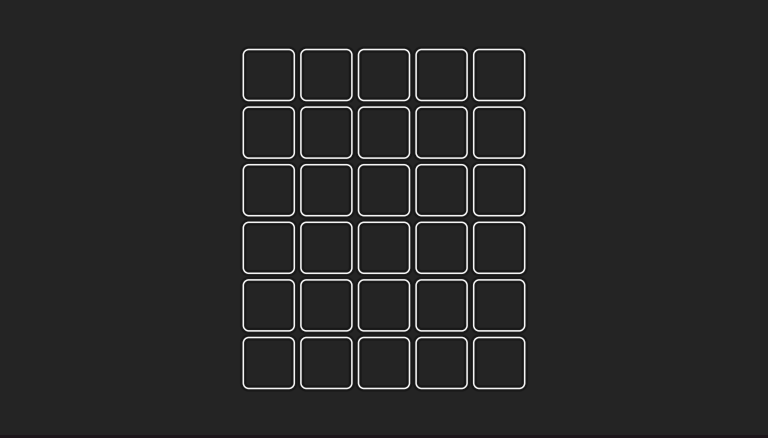
A Shadertoy shader for this pattern:

```glsl
const vec3 CHARCOAL = vec3(0.142);
const vec3 SHADE = vec3(0.08);
const vec3 OUTLINE = vec3(0.96);
const vec3 FOOTER = vec3(0.115, 0.085, 0.105);

const vec2 GRID = vec2(5.0, 6.0);
const float PITCH = 0.1315;
const float HALF_TILE = 0.0582;
const float CORNER = 0.0128;
const float HALF_STROKE = 0.00175;

float roundedBox(vec2 p, vec2 halfSize, float radius) {
    vec2 q = abs(p) - halfSize + radius;
    return length(max(q, 0.0)) + min(max(q.x, q.y), 0.0) - radius;
}

// Offset from the nearest tile centre, limited to the given grid
vec2 tileOffset(vec2 p, vec2 count, float pitch) {
    vec2 middle = 0.5 * (count - 1.0);
    vec2 cell = clamp(floor(p / pitch + 0.5 * count), vec2(0.0), count - 1.0);
    return p - (cell - middle) * pitch;
}

float coverage(float d, float pixel) {
    return clamp(0.5 - d / pixel, 0.0, 1.0);
}

// Soft band of darkness beside a stroke
float halo(float d, float offset, float width) {
    float t = (d - offset) / width;
    return exp(-t * t);
}

void mainImage(out vec4 fragColor, in vec2 fragCoord) {
    float pixel = 1.0 / iResolution.y;
    vec2 uv = fragCoord * pixel;
    vec2 p = uv - 0.5 * iResolution.xy * pixel;

    // Repeated rounded tiles
    vec2 local = tileOffset(p, GRID, PITCH);
    float edge = abs(roundedBox(local, vec2(HALF_TILE), CORNER));

    // Background and thin strip along the bottom
    vec3 color = mix(CHARCOAL, FOOTER, coverage(uv.y - 0.007, pixel));

    // Dark fringe, then the bright outline
    color = mix(color, SHADE, 0.85 * halo(edge, 0.0052, 0.0022));
    color = mix(color, OUTLINE, coverage(edge - HALF_STROKE, pixel));

    fragColor = vec4(color, 1.0);
}
```
